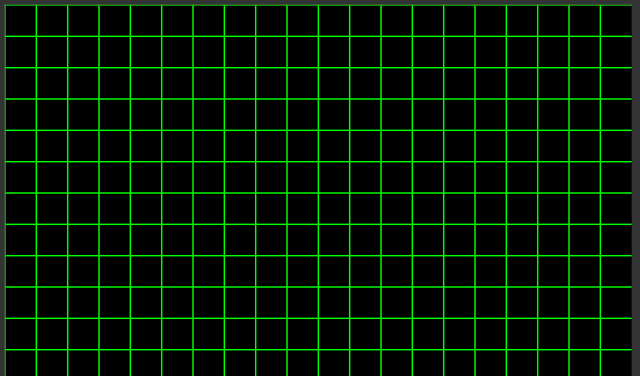
Write a Shadertoy shader that draws this pattern.

```glsl
#define MARGIN (4.0 / 300.0)
#define CELL (25.0 / 300.0)
#define COLUMNS 20.0
#define LINE_WIDTH (1.16 / 300.0)
#define PANEL_SOFTNESS 1.11
#define GLOW_SOFTNESS 1.85
#define FRAME_COLOR vec3(0.2)
#define LINE_COLOR vec3(0.0, 1.0, 0.0)

// Coverage of a half plane; softness is in pixel widths.
float edgeCoverage(float dist, float pixel, float softness) {
    return clamp(dist / (pixel * softness) + 0.5, 0.0, 1.0);
}

// Grid lines at whole cells, with no line on the closing right edge.
float gridCoverage(vec2 pos, float pixel) {
    vec2 index = round(pos / CELL);
    vec2 dist = abs(pos - index * CELL);
    vec2 lines = clamp((0.5 * LINE_WIDTH - dist) / pixel + 0.5, 0.0, 1.0);
    lines *= min(vec2(1.0), LINE_WIDTH / pixel);
    lines.x *= step(index.x, COLUMNS - 0.5);
    return 1.0 - (1.0 - lines.x) * (1.0 - lines.y);
}

void mainImage(out vec4 fragColor, in vec2 fragCoord) {
    float pixel = 1.0 / iResolution.y;

    // Measured from the upper left corner of the panel, in canvas heights.
    vec2 pos = vec2(fragCoord.x, iResolution.y - fragCoord.y) * pixel - MARGIN;

    // The panel is framed on three sides and runs off the bottom.
    float inside = min(min(pos.x, pos.y), COLUMNS * CELL - pos.x);
    float panel = edgeCoverage(inside, pixel, PANEL_SOFTNESS);
    float glow = edgeCoverage(inside, pixel, GLOW_SOFTNESS);

    vec3 color = FRAME_COLOR * (1.0 - panel);
    color += LINE_COLOR * gridCoverage(pos, pixel) * glow;
    fragColor = vec4(color, 1.0);
}
```
